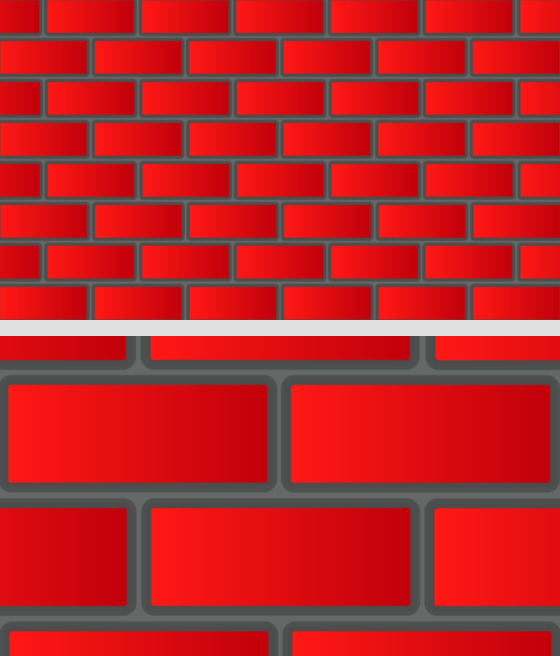
Top, the full canvas; bottom, a detail of the centre.
Write a Shadertoy shader that draws this pattern.

```glsl
#define PITCH vec2(0.2955, 0.12797)     // brick spacing, in canvas heights
#define ORIGIN vec2(0.1358, 0.0525)     // centre of the lower left brick
#define HALF_SIZE vec2(0.1452, 0.0612)  // half extent including the rim
#define CORNER 0.0137
#define RIM 0.0103
#define JITTER vec2(0.0040, 0.0012)
#define RED_LEFT vec3(1.0, 0.095, 0.085)
#define RED_RIGHT vec3(0.755, 0.0, 0.04)
#define RIM_INNER vec3(0.305, 0.29, 0.29)
#define RIM_OUTER vec3(0.295, 0.32, 0.315)
#define MORTAR vec3(0.40, 0.405, 0.405)

vec2 hash22(vec2 p) {
    vec3 q = fract(vec3(p.xyx) * vec3(0.1031, 0.1030, 0.0973));
    q += dot(q, q.yzx + 33.33);
    return fract((q.xx + q.yz) * q.zy);
}

float roundedBox(vec2 p, vec2 halfSize, float radius) {
    vec2 d = abs(p) - halfSize + radius;
    return length(max(d, 0.0)) + min(max(d.x, d.y), 0.0) - radius;
}

void mainImage(out vec4 fragColor, in vec2 fragCoord) {
    float pixel = 1.0 / iResolution.y;
    vec2 grid = (fragCoord * pixel - ORIGIN) / PITCH + 0.5;

    // Running bond: every other row shifts by half a brick
    float row = floor(grid.y);
    grid.x -= 0.5 * mod(row, 2.0);
    vec2 id = floor(grid);
    vec2 local = (fract(grid) - 0.5) * PITCH;

    // Slightly uneven laying, mostly shared along a row
    vec2 rowShift = hash22(vec2(row + 17.0, 5.0)) - 0.5;
    vec2 brickShift = hash22(id + 41.0) - 0.5;
    local -= JITTER * mix(rowShift, brickShift, 0.4);

    // Horizontal shading of the face
    float dist = roundedBox(local, HALF_SIZE, CORNER);
    float across = clamp(0.5 + 0.5 * local.x / (HALF_SIZE.x - RIM), 0.0, 1.0);
    vec3 face = mix(RED_LEFT, RED_RIGHT, across);

    // Mortar, then rim, then face
    vec3 rim = mix(RIM_INNER, RIM_OUTER, smoothstep(-RIM, 0.0, dist));
    vec3 color = mix(rim, MORTAR, smoothstep(-pixel, pixel, dist));
    color = mix(face, color, smoothstep(-pixel, pixel, dist + RIM));

    fragColor = vec4(color, 1.0);
}
```
